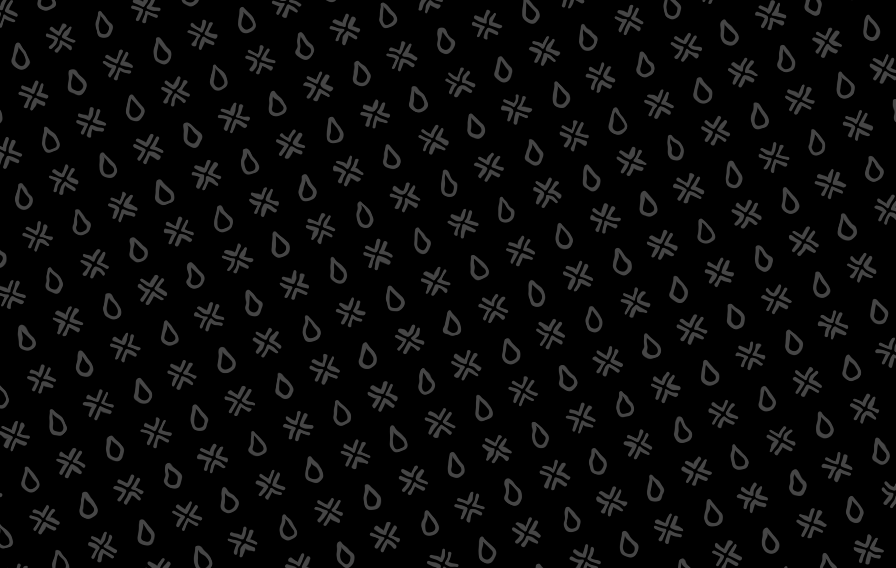
This pattern is drawn by a WebGL 2 fragment shader. Its source:

```glsl
#version 300 es
precision highp float;
// Hand-drawn grey hollow crosses and leaning drops on a tilted square grid over black.

uniform vec2 u_resolution;
out vec4 outColor;

// Colours
const vec3 INK = vec3(0.275);
const vec3 GROUND = vec3(0.0);

// Grid, in canvas heights: one cross and one drop per cell
const vec2 STEP_ACROSS = vec2(0.10111, -0.04658);
const vec2 STEP_UP = vec2(0.04745, 0.10115);
const vec2 FIRST_CROSS = vec2(0.1070, 0.9321);

// Shapes, in cells
const float STROKE = 0.0275;         // half the line width
const float ARM_GAP = 0.046;         // half the gap between the lines of an arm
const float ARM_FLARE = 0.008;       // extra gap at the arm ends
const float ARM_LENGTH = 0.205;
const vec2 DROP_OFFSET = vec2(0.565, 0.435);
const float DROP_RADIUS = 0.111;
const float DROP_TIP_RADIUS = 0.012;
const float DROP_HEIGHT = 0.245;
const float DROP_LEAN = 0.74;        // radians, against the grid

// Hand-drawn variation
const float WOBBLE = 0.034;
const float WOBBLE_FREQUENCY = 9.0;
const float TURN_JITTER = 0.20;
const float SHIFT_JITTER = 0.022;
const float WEIGHT_JITTER = 0.18;

vec3 hash3(vec2 p) {
  vec3 h = fract(p.xyx * vec3(0.1031, 0.1030, 0.0973));
  h += dot(h, h.yxz + 33.33);
  return fract((h.xxy + h.yzz) * h.zyx);
}

// Smooth value noise, three channels in 0..1
vec3 noise3(vec2 p) {
  vec2 cell = floor(p);
  vec2 f = fract(p);
  f = f * f * (3.0 - 2.0 * f);
  vec3 low = mix(hash3(cell), hash3(cell + vec2(1, 0)), f.x);
  vec3 high = mix(hash3(cell + vec2(0, 1)), hash3(cell + vec2(1, 1)), f.x);
  return mix(low, high, f.y);
}

mat2 rotation(float angle) {
  float c = cos(angle), s = sin(angle);
  return mat2(c, s, -s, c);
}

float segmentDistance(vec2 p, vec2 a, vec2 b) {
  vec2 pa = p - a, ba = b - a;
  return length(pa - ba * clamp(dot(pa, ba) / dot(ba, ba), 0.0, 1.0));
}

// Four corner brackets, folded into one quadrant
float crossDistance(vec2 p) {
  p = abs(p);
  if (p.y > p.x) p = p.yx;
  return segmentDistance(p, vec2(ARM_GAP), vec2(ARM_LENGTH, ARM_GAP + ARM_FLARE));
}

// Outline of a round base tapering to a tip
float dropDistance(vec2 p) {
  p.x = abs(p.x);
  float slope = (DROP_RADIUS - DROP_TIP_RADIUS) / DROP_HEIGHT;
  float side = sqrt(1.0 - slope * slope);
  float along = dot(p, vec2(-slope, side));
  float d = dot(p, vec2(side, slope)) - DROP_RADIUS;
  if (along < 0.0) d = length(p) - DROP_RADIUS;
  if (along > side * DROP_HEIGHT) d = length(p - vec2(0, DROP_HEIGHT)) - DROP_TIP_RADIUS;
  return abs(d);
}

// Shift and turn one stamp by its own random values
vec2 stampPoint(vec2 p, vec3 random, float lean) {
  p -= (random.xy - 0.5) * SHIFT_JITTER;
  return rotation(-lean - (random.z - 0.5) * TURN_JITTER) * p;
}

void main() {
  vec2 canvas = gl_FragCoord.xy / u_resolution.y;
  vec2 grid = inverse(mat2(STEP_ACROSS, STEP_UP)) * (canvas - FIRST_CROSS);
  float pixel = 1.0 / (u_resolution.y * length(STEP_ACROSS));

  // Unsteady hand: bend the lines and vary their weight
  vec3 hand = noise3(grid * WOBBLE_FREQUENCY + 400.0) - 0.5;
  vec2 bent = grid + hand.xy * WOBBLE;
  float halfWidth = STROKE * (1.0 + hand.z * 2.0 * WEIGHT_JITTER);

  // Nearest cross and nearest drop
  vec2 crossId = round(grid);
  vec2 dropId = round(grid - DROP_OFFSET);
  vec2 crossPoint = stampPoint(bent - crossId, hash3(crossId + 100.0), 0.0);
  vec2 dropPoint = stampPoint(bent - dropId - DROP_OFFSET, hash3(dropId + 200.0), DROP_LEAN);

  float d = min(crossDistance(crossPoint), dropDistance(dropPoint)) - halfWidth;
  float ink = 1.0 - smoothstep(-0.65 * pixel, 0.65 * pixel, d);
  outColor = vec4(mix(GROUND, INK, ink), 1.0);
}
```
